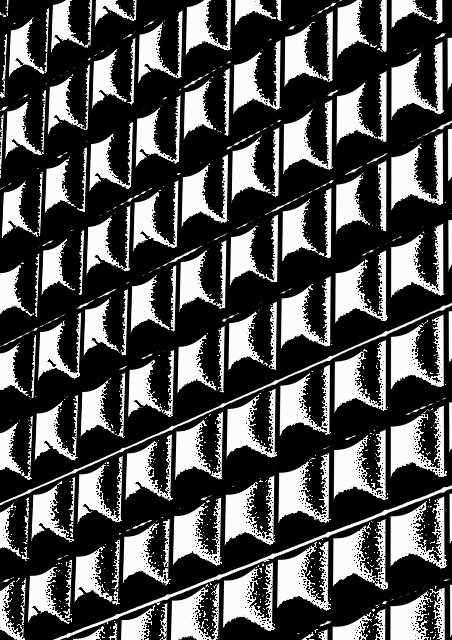
Reproduce this pattern procedurally as a Shadertoy shader.

```glsl
vec2 hash2(vec2 p) {
    p = vec2(dot(p, vec2(127.1, 311.7)), dot(p, vec2(269.5, 183.3)));
    return fract(sin(p) * 43758.5);
}

// Distance to the nearest scattered point, about 0 to 1.
float cellNoise(vec2 p) {
    vec2 base = floor(p), f = fract(p);
    float nearest = 2.0;
    for (int y = -1; y <= 1; y++)
        for (int x = -1; x <= 1; x++) {
            vec2 o = vec2(x, y);
            nearest = min(nearest, length(o + hash2(base + o) - f));
        }
    return nearest;
}

float wobble(vec2 p) {
    return 0.5 * sin(p.x * 90.0 + 3.0 * sin(p.y * 60.0))
         + 0.3 * sin(p.y * 170.0 + p.x * 130.0)
         + 0.2 * sin(p.x * 410.0 - p.y * 290.0);
}

// Column and row position under a mild perspective, y pointing down.
vec2 facadeGrid(vec2 p) {
    float x = p.x - (0.521 - p.y) * 0.045 * (1.0 - p.x / 0.638);
    float column = sqrt(max(471.7 + 667.8 * x, 0.0)) - 21.62;
    float row = (p.y - 0.582 + 0.49 * p.x) / (0.123 + 0.028 * p.x);
    return vec2(column, row + 0.47);
}

// Lower limit of the lit area: the rounded top of the shadow below.
float shadowDome(float a, float lift) {
    float leftDrop = max(1.0 - a / 0.17, 0.0);
    return 0.52 + lift + 0.1 * leftDrop * leftDrop + 0.57 * max(a - 0.42, 0.0);
}

// Lit face with a hollow right side, positive inside.
float litFace(vec2 c, float dome, float waist, float grain) {
    float d = c.y - 0.27;
    float right = waist + 1.8 * d * d + grain - c.x;
    float top = c.y - 0.05 * sin(5.0 * c.x);
    return min(min(c.x - 0.04, right), 1.6 * min(top, dome - c.y));
}

// Narrow lit edge before the next column.
float litEdge(vec2 c, float dome, float width, float grain) {
    float left = c.x - 0.95 + width * (1.0 - 0.4 * c.y) + grain;
    return min(min(left, 0.95 - c.x), 1.6 * min(c.y - 0.02, dome - c.y));
}

// Thin sloping ledge, brighter on every second row.
float ledge(vec2 c, float row, float wave) {
    float even = 1.0 - mod(row, 2.0);
    float thickness = mix(0.003, 0.010 + 0.002 * row, even);
    float gaps = mix(0.028, 0.016 - 0.007 * row, even);
    float joint = 0.012 * smoothstep(0.06, 0.0, abs(c.x - 0.94));
    return 1.6 * (thickness + joint - max(gaps, 0.0) * (0.5 + wave)
         - abs(c.y + 0.055 + 0.004 * wave));
}

// Small dark scratch low on the face, positive inside.
float scratch(vec2 c, vec2 rnd) {
    vec2 q = c - vec2(0.2 + 0.15 * rnd.x, 0.47);
    q.y -= 0.05 * sin(q.x * 20.0);
    return 0.1 - length(q * vec2(1.0, 5.0));
}

float cover(float d, float soft) {
    return smoothstep(-soft, soft, d);
}

void mainImage(out vec4 fragColor, in vec2 fragCoord) {
    vec2 p = fragCoord / iResolution.y;
    p.y = 1.0 - p.y;
    float soft = 8.0 / iResolution.y;

    vec2 grid = facadeGrid(p);
    vec2 id = floor(grid);
    vec2 cell = fract(grid) - vec2(0.0, 0.2);
    vec2 rnd = hash2(id + 17.0);

    // Wear: fine speckle that grows toward the lower rows.
    float speckle = cellNoise(p * 250.0) - 0.45;
    float wave = wobble(p);
    float lower = max(id.y, 0.0);
    float grain = speckle * (0.13 + 0.07 * lower) + 0.015 * wave;

    float dome = shadowDome(cell.x, 0.04 * (rnd.y - 0.5))
               + 0.03 * speckle + 0.012 * wave;
    float waist = 0.45 + 0.025 * lower + 0.06 * (rnd.x - 0.5);
    float edgeWidth = 0.05 + 0.011 * clamp(id.x, 0.0, 8.0);

    float face = litFace(cell, dome, waist, grain);
    if (id.x < 4.0 && rnd.y > 0.35)
        face = min(face, -scratch(cell, rnd));
    float edge = litEdge(cell, dome, edgeWidth, grain * 0.6);
    float light = max(cover(face, soft), cover(edge, soft));
    light = max(light, cover(ledge(cell, id.y, wave), soft));

    fragColor = vec4(vec3(0.99 * light), 1.0);
}
```
